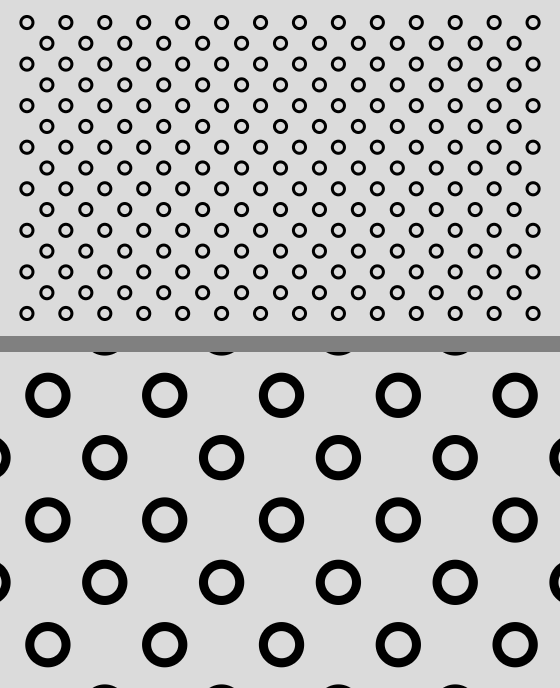
Top: the whole. Bottom: its middle third, enlarged.
This pattern is drawn by a Shadertoy shader. Its source:

```glsl
// A staggered grid of black rings on a flat pale grey ground.
// Each point finds its nearest ring by rounding to a row and a column, then
// draws it from a ring distance. Lengths are fractions of the canvas width.

const vec3  GROUND = vec3(0.859);
const vec3  INK = vec3(0.0);
const vec2  PITCH = vec2(0.06953, 0.03711);  // column and row spacing
const float ROWS = 15.0;
const float LONG_COUNT = 14.0;               // rings in the outermost rows
const float SHORT_COUNT = 13.0;              // rings in the rows between
const float SHORT_SHIFT = 0.0009;            // slight rightward drift of short rows
const float RING_RADIUS = 0.01078;           // centre of the stroke
const float RING_WIDTH = 0.0054;

// Index of the nearest of count centred positions, counted from zero.
float nearestIndex(float x, float pitch, float count) {
    return clamp(round(x / pitch + 0.5 * (count - 1.0)), 0.0, count - 1.0);
}

// Offset from that position.
float offsetFrom(float x, float pitch, float count, float index) {
    return x - (index - 0.5 * (count - 1.0)) * pitch;
}

float ringDistance(vec2 p) {
    return abs(length(p) - RING_RADIUS) - 0.5 * RING_WIDTH;
}

void mainImage(out vec4 fragColor, in vec2 fragCoord) {
    vec2 p = (fragCoord - 0.5 * iResolution.xy) / iResolution.x;
    float pixel = 1.0 / iResolution.x;

    // Alternate long and short rows
    float row = nearestIndex(p.y, PITCH.y, ROWS);
    float isShort = mod(row, 2.0);
    float count = mix(LONG_COUNT, SHORT_COUNT, isShort);
    float x = p.x - SHORT_SHIFT * isShort;
    float column = nearestIndex(x, PITCH.x, count);

    // Ring with a one-pixel soft edge
    vec2 local = vec2(offsetFrom(x, PITCH.x, count, column),
                      offsetFrom(p.y, PITCH.y, ROWS, row));
    float ink = clamp(0.5 - ringDistance(local) / pixel, 0.0, 1.0);

    fragColor = vec4(mix(GROUND, INK, ink), 1.0);
}
```
